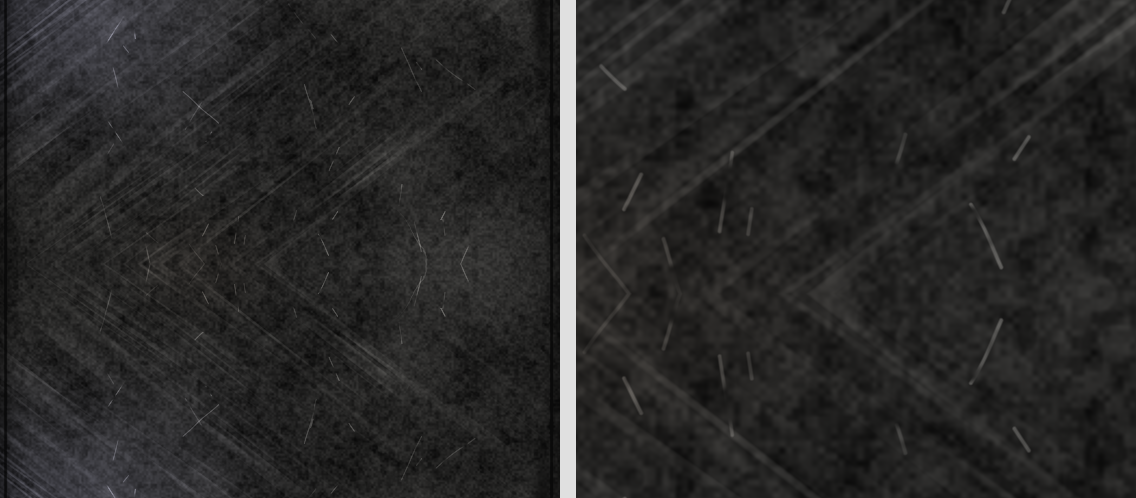
Left, the full canvas; right, a detail of the centre.
Write a Shadertoy shader that draws this texture.

```glsl
float hash(vec2 p) {
    vec3 q = fract(p.xyx * vec3(.1031, .1030, .0973));
    q += dot(q, q.yzx + 33.33);
    return fract((q.x + q.y) * q.z);
}

float noise(vec2 p) {
    vec2 i = floor(p), f = fract(p);
    f = f * f * (3. - 2. * f);
    return mix(mix(hash(i), hash(i + vec2(1, 0)), f.x),
               mix(hash(i + vec2(0, 1)), hash(i + vec2(1, 1)), f.x), f.y);
}

float fbm(vec2 p) {
    float sum = 0., amp = .5;
    for (int i = 0; i < 5; i++) {
        sum += amp * noise(p);
        p = mat2(1.6, 1.2, -1.2, 1.6) * p + 17.3;
        amp *= .5;
    }
    return sum / .97;
}

// Long parallel brush marks: noise stretched along a slanted axis
float brushed(vec2 p, float angle, float density) {
    vec2 along = vec2(cos(angle), sin(angle));
    vec2 st = vec2(dot(p, along), dot(p, vec2(-along.y, along.x))) + 9.;
    float line = noise(st * vec2(3.5, density));
    float bundle = smoothstep(.25, .8, noise(st * vec2(2.5, 19.) + 40.));
    return smoothstep(.58, 1., line) * (.25 + .75 * bundle);
}

float segment(vec2 p, vec2 a, vec2 b) {
    vec2 d = b - a, r = p - a;
    return length(r - d * clamp(dot(r, d) / dot(d, d), 0., 1.));
}

// Short bright nicks, gathered in loose columns
float nicks(vec2 p) {
    float sum = 0.;
    for (int i = 0; i < 36; i++) {
        float k = float(i);
        vec2 center = vec2(.24 + .21 * mod(k, 4.) + .14 * (hash(vec2(k, 3.)) - .5),
                           .54 * hash(vec2(k, 8.)));
        float angle = mix(.9, 2.6, hash(vec2(k, 14.)));
        float reach = mix(.008, .055, pow(hash(vec2(k, 21.)), 2.));
        vec2 arm = reach * vec2(cos(angle), sin(angle));
        vec2 bent = p + .004 * (noise(p * 22. + k) - .5);
        float d = segment(bent, center - arm, center + arm);
        sum += (1. - smoothstep(.0004, .0021, d)) * mix(.3, 1., hash(vec2(k, 30.)));
    }
    return min(sum, 1.) * smoothstep(.15, .65, noise(p * 75.));
}

void mainImage(out vec4 fragColor, in vec2 fragCoord) {
    vec2 uv = fragCoord / iResolution.xy;
    vec2 p = fragCoord / iResolution.y;

    // Fold across the horizontal seam
    vec2 q = vec2(p.x, abs(p.y - .47));
    float cool = smoothstep(.08, .48, q.y) * (1. - smoothstep(.1, .75, p.x));
    float warm = 1. - smoothstep(.02, .22, length((q - vec2(.4, 0)) * vec2(1., 1.3)));

    // Worn metal: clouds, stained patches and fine grain
    float cloud = fbm(q * 5. + 3.);
    float stain = fbm(q * 3.2 + .25 * cloud + 31.);
    float tone = .153 + .17 * (cloud - .5) + .045 * cool;
    tone -= .022 * smoothstep(.50, .54, stain);
    tone += .025 * smoothstep(.2, .5, q.y);
    tone += .075 * (noise(p * 230.) - .5) + .05 * (noise(q * 110. + 60.) - .5);
    tone -= .035 * smoothstep(.62, .85, noise(q * 65. + 12.));

    // Faint curved rim of a worn plate
    float wobble = .05 * (fbm(q * 14.) - .5);
    float rim = abs(length((q - vec2(.71, 0)) * vec2(1., .95)) - .135 + wobble);
    float rimFade = smoothstep(.72, .84, p.x) * (1. - smoothstep(.03, .14, q.y));
    tone += .1 * rimFade * (1. - smoothstep(.0006, .003, rim));

    // Scratches
    float wear = .22 + .75 * cool + .35 * warm
               + .4 * smoothstep(.48, .7, fbm(q * 3. + 70.));
    float marks = brushed(q, .66, 150.) + .6 * brushed(q + 5., .70, 85.)
                + .5 * brushed(q + 11., .61, 200.);
    tone += .17 * wear * marks + .25 * nicks(q);

    // Dark frame lines and sooty right border
    float soot = smoothstep(.025, .0, abs(uv.x - .965 + .02 * (cloud - .5)));
    tone *= 1. - .6 * soot * smoothstep(.3, .5, q.y);
    tone *= 1. - .35 * smoothstep(.04, .0, min(uv.x, 1. - uv.x));
    float frame = min(abs(uv.x - .010), abs(uv.x - .985));
    tone *= 1. - .65 * (1. - smoothstep(.001, .004, frame));

    vec3 tint = mix(vec3(1.01, 1., .975), vec3(.98, .98, 1.09), cool);
    tint = mix(tint, vec3(1.06, 1., .94), .7 * warm);
    fragColor = vec4(max(tone, .04) * tint, 1.);
}
```
